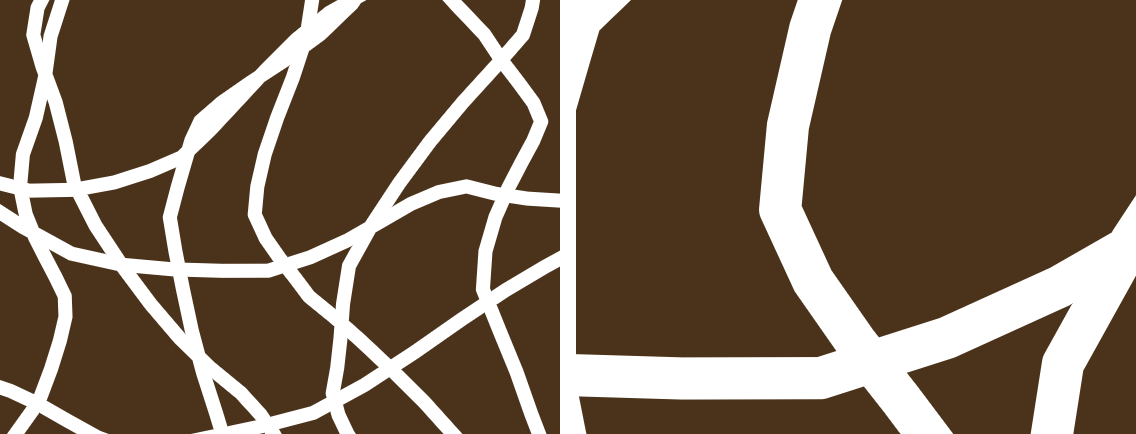
Left: the whole. Right: its middle third, enlarged.
A Shadertoy shader for this pattern:

```glsl
const vec3 GROUND = vec3(0.295, 0.195, 0.10);
const vec3 CORD = vec3(1.0);
const float HALF_WIDTH = 0.0162;   // all lengths are in canvas heights
const float UPRIGHT_COUNT = 6.0;
const float LEVEL_COUNT = 3.0;
const float UPRIGHT_LEAN = 0.40;
const float LEVEL_LEAN = 0.28;
const float SWAY = 0.14;
const float RIPPLE = 0.015;
const float KINK = 0.003;
const float DRIFT = 0.07;
const float MARGIN = 0.13;
const int SEGMENTS = 18;

// Sine with flattened crests, giving short straight runs at each turn
float flatSine(float x) {
    return clamp(1.2 * sin(x), -1.0, 1.0);
}

float segmentDistance(vec2 p, vec2 a, vec2 b) {
    vec2 ap = p - a, ab = b - a;
    return length(ap - ab * clamp(dot(ap, ab) / dot(ab, ab), 0.0, 1.0));
}

// Point on a wandering cord: x runs across the family, y along the cord
vec2 cordPoint(float id, float count, vec2 extent, float lean, float phase, float t) {
    float side = 1.0 - 2.0 * mod(id, 2.0);
    float slant = side * lean * (1.0 + 0.25 * sin(2.7 * id + phase));
    float across = extent.x * (id + 0.5) / count + slant * (t - 0.5)
        + SWAY * flatSine(5.7 * t + 0.6 * id + phase)
        + RIPPLE * sin(11.0 * t + 1.3 * id)
        + KINK * sin(90.0 * t + 5.0 * id);
    float along = extent.y * mix(-MARGIN, 1.0 + MARGIN, t)
        + DRIFT * sin(7.0 * t + 2.1 * id + phase);
    return vec2(across, along);
}

// Distance to the nearest cord of one family
float familyDistance(vec2 p, float count, vec2 extent, float lean, float phase) {
    float nearest = 10.0;
    for (float id = 0.0; id < count; id++) {
        vec2 a = cordPoint(id, count, extent, lean, phase, 0.0);
        for (int k = 1; k <= SEGMENTS; k++) {
            float t = float(k) / float(SEGMENTS);
            vec2 b = cordPoint(id, count, extent, lean, phase, t);
            nearest = min(nearest, segmentDistance(p, a, b));
            a = b;
        }
    }
    return nearest;
}

void mainImage(out vec4 fragColor, in vec2 fragCoord) {
    vec2 p = fragCoord / iResolution.y;
    vec2 canvas = vec2(iResolution.x / iResolution.y, 1.0);

    // Upright cords, then level cords with the axes swapped
    float d = familyDistance(p, UPRIGHT_COUNT, canvas, UPRIGHT_LEAN, 0.4);
    d = min(d, familyDistance(p.yx, LEVEL_COUNT, canvas.yx, LEVEL_LEAN, 2.2));

    // One pixel of edge smoothing
    float cover = clamp(0.5 + (HALF_WIDTH - d) * iResolution.y, 0.0, 1.0);
    fragColor = vec4(mix(GROUND, CORD, cover), 1.0);
}
```
